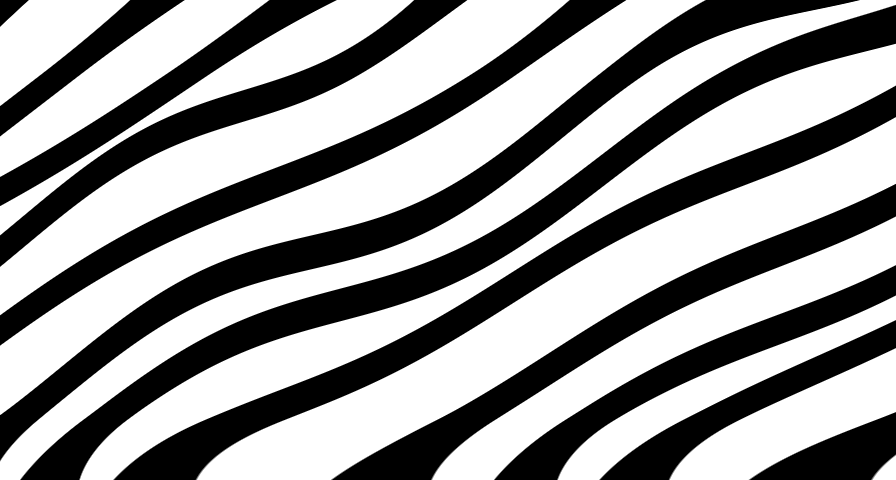
Reproduce this pattern procedurally as a WebGL 1 fragment shader.

```glsl
precision highp float;

uniform vec2 u_resolution;

const float TAU = 6.2831853;
const float SPAN = 768.0;          // canvas width in design units
const int STRIPES = 12;
const float SLOPE = 0.55;          // common climb of all stripes
const float CURL = 15.0;           // downward bend at the lower margin
const float CURL_START = 360.0;
const float CURL_REACH = 50.0;
const float FLARE = 5.0;           // extra half height at both margins
const float FLARE_REACH = 65.0;
const vec3 INK = vec3(0.0);
const vec3 PAPER = vec3(1.0);

float square(float v) { return v * v; }

// Signed distance to a drifting wave; y runs downwards.
// path: crest x, level, drift, half height; swell: amplitude, period
float stripeDistance(vec2 p, vec4 path, vec2 swell, float flare) {
  float along = p.x - path.x;
  float frequency = TAU / swell.y;
  float angle = along * frequency;
  float center = path.y + path.z * along + swell.x * cos(angle) - SLOPE * p.x;
  float slope = path.z - SLOPE - swell.x * frequency * sin(angle);
  return (abs(p.y - center) - path.w - flare) / sqrt(1.0 + slope * slope);
}

void main() {
  float unitsPerPixel = SPAN / u_resolution.x;
  float height = u_resolution.y * unitsPerPixel;
  vec2 p = vec2(gl_FragCoord.x, u_resolution.y - gl_FragCoord.y) * unitsPerPixel;

  // Stripe paths and swells, from the upper left to the lower right
  vec4 path[STRIPES];
  vec2 swell[STRIPES];
  path[0] = vec4(0.0, 7.0, -0.5, 14.0);        swell[0] = vec2(0.0, 430.0);
  path[1] = vec4(0.0, 104.0, -0.22, 13.0);     swell[1] = vec2(0.0, 430.0);
  path[2] = vec4(50.0, 158.0, -0.05, 12.5);    swell[2] = vec2(5.0, 430.0);
  path[3] = vec4(305.0, 204.0, -0.02, 13.5);   swell[3] = vec2(16.0, 380.0);
  path[4] = vec4(370.0, 285.0, -0.012, 13.0);  swell[4] = vec2(15.5, 540.0);
  path[5] = vec4(375.0, 366.0, 0.025, 14.5);   swell[5] = vec2(20.0, 430.0);
  path[6] = vec4(405.0, 426.0, 0.035, 14.0);   swell[6] = vec2(18.0, 450.0);
  path[7] = vec4(340.0, 484.0, 0.042, 13.5);   swell[7] = vec2(8.0, 400.0);
  path[8] = vec4(370.0, 572.0, 0.035, 14.0);   swell[8] = vec2(8.0, 400.0);
  path[9] = vec4(345.0, 640.0, 0.03, 13.0);    swell[9] = vec2(10.0, 430.0);
  path[10] = vec4(380.0, 693.0, 0.03, 12.0);   swell[10] = vec2(5.0, 430.0);
  path[11] = vec4(800.0, 788.0, 0.1, 14.5);    swell[11] = vec2(6.0, 430.0);

  // Stripes thicken and bend close to the margins
  float margin = min(p.y, height - p.y);
  float flare = FLARE * square(max(0.0, 1.0 - margin / FLARE_REACH));
  p.y -= CURL * square(max(0.0, p.y - CURL_START) / CURL_REACH);

  float nearest = SPAN;
  for (int i = 0; i < STRIPES; i++) {
    nearest = min(nearest, stripeDistance(p, path[i], swell[i], flare));
  }

  float coverage = clamp(0.5 - nearest / unitsPerPixel, 0.0, 1.0);
  gl_FragColor = vec4(mix(PAPER, INK, coverage), 1.0);
}
```
